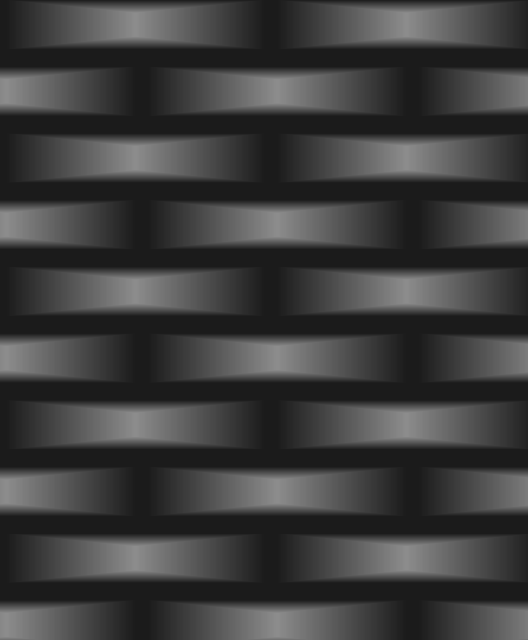
Reproduce this pattern procedurally as a Shadertoy shader.

```glsl
// Staggered rows of grey metallic slats, each lit at its centre, on a dark ground.

const float ROW_PITCH   = 0.1042;  // row spacing, in canvas heights
const float SLAT_LENGTH = 0.4232;  // horizontal repeat, in canvas heights
const float SLAT_FILL   = 0.74;    // part of a row covered by its slat
const float BEVEL       = 0.195;   // height of the edge fade, in rows
const float ROW_SHIFT   = 0.523;   // offset of every second row, in slats
const float DARK_SEAM   = 0.045;   // unlit part at the slat ends
const float SHADE_STEPS = 20.0;    // faint vertical bands in each half slat
const float STEP_BLEND  = 0.4;
const vec3  GROUND      = vec3(0.106);
const vec3  HIGHLIGHT   = vec3(0.55);

// Linear rise from the seam to the middle of the slat.
float lengthShade(float x, float seam) {
    float fromCentre = abs(fract(x) - 0.5) * 2.0;
    return clamp((1.0 - fromCentre - seam) / (1.0 - seam), 0.0, 1.0);
}

// Faint banding with softened steps.
float bandShade(float shade, float steps, float amount) {
    float level = shade * steps;
    float stepped = floor(level) + smoothstep(0.3, 0.7, fract(level));
    return mix(shade, stepped / steps, amount);
}

// Linear fade inward from the upper and lower edges; zero in the gap.
float bevelShade(float y, float fill, float bevel) {
    return clamp(min(y, fill - y) / bevel, 0.0, 1.0);
}

void mainImage(out vec4 fragColor, in vec2 fragCoord) {
    vec2 p = fragCoord / iResolution.y;

    // Rows are counted from the top, alternate ones shifted sideways.
    float rowPos = (1.0 - p.y) / ROW_PITCH;
    float row = floor(rowPos);
    float x = p.x / SLAT_LENGTH - ROW_SHIFT * mod(row, 2.0);

    // The darker of the two gradients gives the tapered facets.
    float along = bandShade(lengthShade(x, DARK_SEAM), SHADE_STEPS, STEP_BLEND);
    float across = bevelShade(fract(rowPos), SLAT_FILL, BEVEL);
    fragColor = vec4(mix(GROUND, HIGHLIGHT, min(along, across)), 1.0);
}
```
